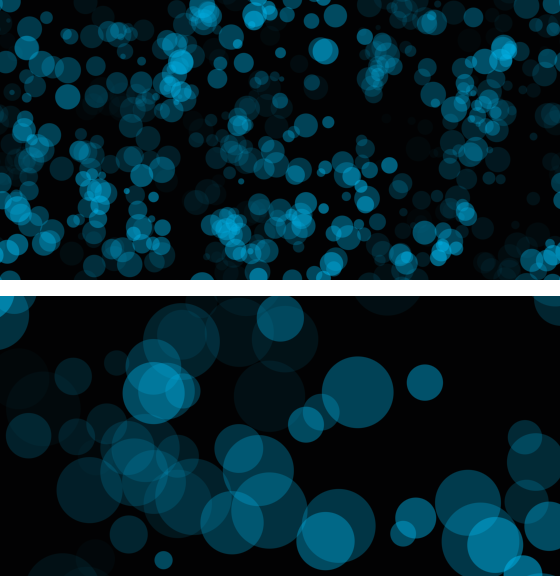
Top: the whole. Bottom: its middle third, enlarged.
A Shadertoy shader for this background:

```glsl
// Translucent cyan discs scattered in loose clusters over near-black.
// Cluster centres sit on a jittered grid; each disc is offset from its centre,
// wrapped around the canvas and blended with its own size and opacity.

const ivec2 CLUSTER_GRID = ivec2(12, 6);
const int DISCS_PER_CLUSTER = 7;
const float MIN_RADIUS = 0.005;
const float MAX_RADIUS = 0.047;
const vec3 BACKGROUND = vec3(0.008, 0.009, 0.012);
const vec3 CYAN = vec3(0.0, 0.70, 0.91);

// Integer mixing, returning 0..1
uint scramble(uint n) {
    n = n * 747796405u + 2891336453u;
    n = ((n >> ((n >> 28) + 4u)) ^ n) * 277803737u;
    return (n >> 22) ^ n;
}

float hash(int id, int channel) {
    uint n = scramble(uint(id) + scramble(uint(channel) + 17u));
    return float(n >> 8) / 16777216.0;
}

vec2 hash2(int id, int channel) {
    return vec2(hash(id, channel), hash(id, channel + 1));
}

// Shortest offset between two points on a repeating canvas
vec2 wrapOffset(vec2 offset, vec2 size) {
    return offset - size * floor(offset / size + 0.5);
}

float discMask(vec2 offset, float radius, float softness) {
    return 1.0 - smoothstep(-softness, softness, length(offset) - radius);
}

vec2 clusterCentre(int cluster, vec2 size) {
    vec2 cell = vec2(cluster % CLUSTER_GRID.x, cluster / CLUSTER_GRID.x);
    vec2 jitter = (hash2(cluster, 0) - 0.5) * 1.6;
    return (cell + 0.5 + jitter) / vec2(CLUSTER_GRID) * size;
}

// Random displacement of a disc from its cluster centre
vec2 scatter(int disc, float spread) {
    float angle = 6.28319 * hash(disc, 10);
    return spread * sqrt(hash(disc, 11)) * vec2(cos(angle), sin(angle));
}

void mainImage(out vec4 fragColor, in vec2 fragCoord) {
    vec2 p = fragCoord / iResolution.y;
    vec2 size = vec2(iResolution.x / iResolution.y, 1.0);
    float softness = 0.75 / iResolution.y;
    vec3 color = BACKGROUND;

    for (int cluster = 0; cluster < CLUSTER_GRID.x * CLUSTER_GRID.y; cluster++) {
        vec2 centre = clusterCentre(cluster, size);
        float spread = mix(0.07, 0.24, hash(cluster, 2));
        float strength = mix(0.03, 0.58, hash(cluster, 3));

        // Skip clusters that cannot reach this point
        vec2 toCentre = wrapOffset(p - centre, size);
        if (length(toCentre) > spread + MAX_RADIUS + softness) continue;

        for (int i = 0; i < DISCS_PER_CLUSTER; i++) {
            int disc = cluster * DISCS_PER_CLUSTER + i;
            vec2 offset = wrapOffset(toCentre - scatter(disc, spread), size);
            float radius = mix(MIN_RADIUS, MAX_RADIUS, pow(hash(disc, 12), 0.55));
            float opacity = strength * mix(0.55, 1.0, hash(disc, 13));
            color = mix(color, CYAN, opacity * discMask(offset, radius, softness));
        }
    }
    fragColor = vec4(color, 1.0);
}
```
